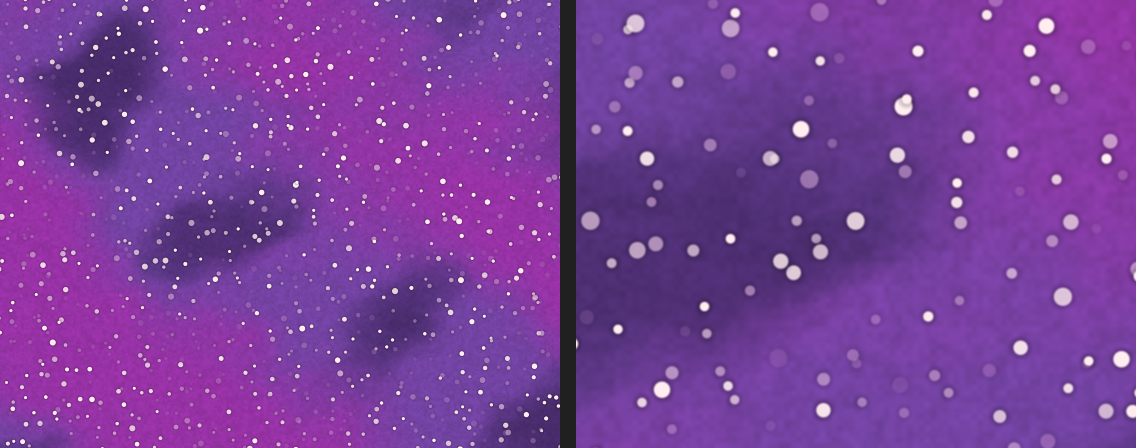
Left, the full canvas; right, a detail of the centre.
Write a Shadertoy shader that draws this texture.

```glsl
// Purple and magenta nebula cloth sprinkled with small pale round dots.

const float TAU = 6.2831853;
const vec3 MAGENTA = vec3(0.595, 0.195, 0.65);
const vec3 VIOLET = vec3(0.45, 0.265, 0.64);
const vec3 INDIGO = vec3(0.28, 0.17, 0.42);
const vec3 PINK = vec3(0.82, 0.58, 0.86);
const vec3 CREAM = vec3(1.0, 0.93, 0.94);

float hash(vec2 p) {
    return fract(sin(dot(p, vec2(12.9898, 78.233))) * 43758.5453);
}

float valueNoise(vec2 p) {
    vec2 cell = floor(p);
    vec2 f = fract(p);
    vec2 w = f * f * (3.0 - 2.0 * f);
    float low = mix(hash(cell), hash(cell + vec2(1, 0)), w.x);
    float high = mix(hash(cell + vec2(0, 1)), hash(cell + vec2(1, 1)), w.x);
    return mix(low, high, w.y);
}

float fbm(vec2 p) {
    float sum = 0.0;
    float amplitude = 0.53;
    for (int i = 0; i < 4; i++) {
        sum += amplitude * valueNoise(p);
        p = mat2(0.8, 0.6, -0.6, 0.8) * p * 2.03 + 7.3;
        amplitude *= 0.5;
    }
    return sum;
}

float wave(float x, float peak, float period) {
    return 0.5 + 0.5 * cos(TAU * (x - peak) / period);
}

// Diagonal violet bands with darker, sideways drifting knots.
vec3 nebula(vec2 p) {
    vec2 warp = vec2(fbm(p * 3.0 + 4.0), fbm(p * 3.0 + 19.0)) - 0.5;
    vec2 q = p + 0.22 * warp;
    float band = wave(dot(q, vec2(0.62, 0.78)), 0.72, 0.8);
    float knots = wave(dot(q, vec2(0.78, -0.62)), 0.09, 0.43);
    float cloud = fbm(p * vec2(2.8, 4.2) + 31.0);
    float wisps = fbm(q * vec2(4.0, 8.5) + 53.0);

    float blueness = smoothstep(0.22, 0.85, 0.55 * band + 0.9 * cloud - 0.2);
    float depth = 0.45 * knots * band + 0.45 * wisps + 0.3 * cloud;
    float darkness = smoothstep(0.48, 0.9, depth) * smoothstep(0.1, 0.7, blueness);
    return mix(mix(MAGENTA, VIOLET, blueness), INDIGO, darkness);
}

// Fine woven-looking mottling, centred on zero.
float grain(vec2 p) {
    return 0.5 * valueNoise(p * 120.0) + 0.5 * valueNoise(p * 230.0 + 11.0) - 0.5;
}

// One jittered grid of dots; each has its own size and strength.
vec3 addDots(vec3 color, vec2 p, float cells, float seed, float edge) {
    vec2 home = floor(p * cells);
    for (int y = -1; y <= 1; y++) {
        for (int x = -1; x <= 1; x++) {
            vec2 id = home + vec2(x, y);
            vec2 key = id + seed;
            vec2 jitter = vec2(hash(key + 3.1), hash(key + 8.7));
            vec2 center = (id + jitter) / cells;
            float present = step(hash(key + 15.3), 0.6 + 0.5 * valueNoise(center * 7.0));
            float size = hash(key + 21.9);
            float radius = mix(0.0034, 0.0068, size * size);
            float d = length(p - center) - radius;

            // Dots glow more strongly over the dark knots.
            float contrast = smoothstep(0.3, 0.02, nebula(center).r - 0.28);
            float strength = clamp(hash(key + 27.7) * 0.95 + 0.55 * contrast, 0.18, 1.0);
            float halo = 0.2 * strength * smoothstep(0.005, 0.0, d);
            float body = present * strength * smoothstep(edge, -edge, d);
            color *= 1.0 - present * halo;
            color = mix(color, mix(PINK, CREAM, smoothstep(0.3, 0.85, strength)), body);
        }
    }
    return color;
}

void mainImage(out vec4 fragColor, in vec2 fragCoord) {
    vec2 p = fragCoord / iResolution.y;
    float edge = max(0.0013, 0.6 / iResolution.y);

    vec3 color = nebula(p) * (1.0 + 0.17 * grain(p));

    for (int layer = 0; layer < 2; layer++) {
        float k = float(layer);
        color = addDots(color, p + 0.37 * k, 21.0 + 2.0 * k, 41.0 * k, edge);
    }
    fragColor = vec4(color, 1.0);
}
```
